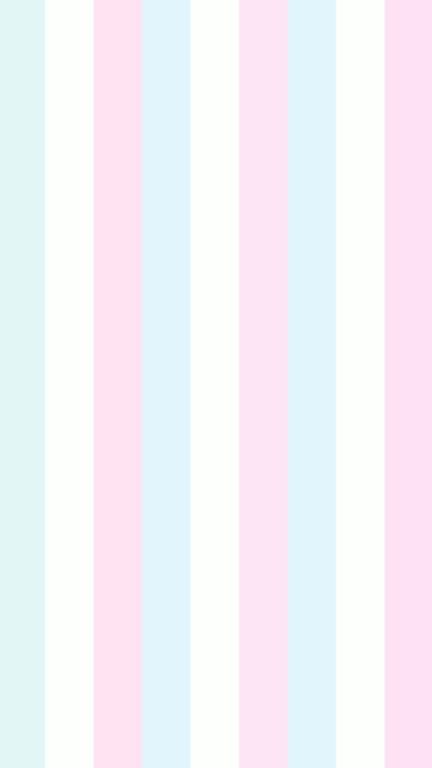
Write a Shadertoy shader that draws this pattern.

```glsl
const float FIRST_EDGE = 0.1042;    // right side of the cropped left stripe
const float STRIPE_WIDTH = 0.1123;  // in canvas widths
const float EDGE_SOFTNESS = 0.0022; // half width of the blend
const float STRIPE_COUNT = 9.0;

const vec3 WHITE = vec3(0.992, 1.0, 0.992);
const vec3 MINT = vec3(0.882, 0.965, 0.961);
const vec3 SKY = vec3(0.882, 0.965, 0.988);
const vec3 ROSE = vec3(1.0, 0.890, 0.953);
const vec3 ORCHID = vec3(0.998, 0.882, 0.961);
const float MIDDLE_FADE = 0.016;    // paler green channel in the middle pink

// Stripe -1 is the cropped one; the order is white, pink, blue.
vec3 stripeColor(float index) {
    float kind = mod(index + 3.0, 3.0);
    if (kind < 0.5) return WHITE;
    if (kind < 1.5) {
        vec3 pink = mix(ROSE, ORCHID, smoothstep(1.0, 4.0, index));
        pink.g += MIDDLE_FADE * (1.0 - min(abs(index - 4.0), 1.0));
        return pink;
    }
    return mix(MINT, SKY, smoothstep(-1.0, 2.0, index));
}

void mainImage(out vec4 fragColor, in vec2 fragCoord) {
    float x = fragCoord.x / iResolution.x;

    // Blend the two stripes that meet at the nearest edge
    float position = (x - FIRST_EDGE) / STRIPE_WIDTH;
    float edge = clamp(floor(position + 0.5), 0.0, STRIPE_COUNT - 1.0);
    float softness = max(EDGE_SOFTNESS, 0.75 / iResolution.x) / STRIPE_WIDTH;
    float blend = smoothstep(-softness, softness, position - edge);

    vec3 color = mix(stripeColor(edge - 1.0), stripeColor(edge), blend);
    fragColor = vec4(color, 1.0);
}
```
